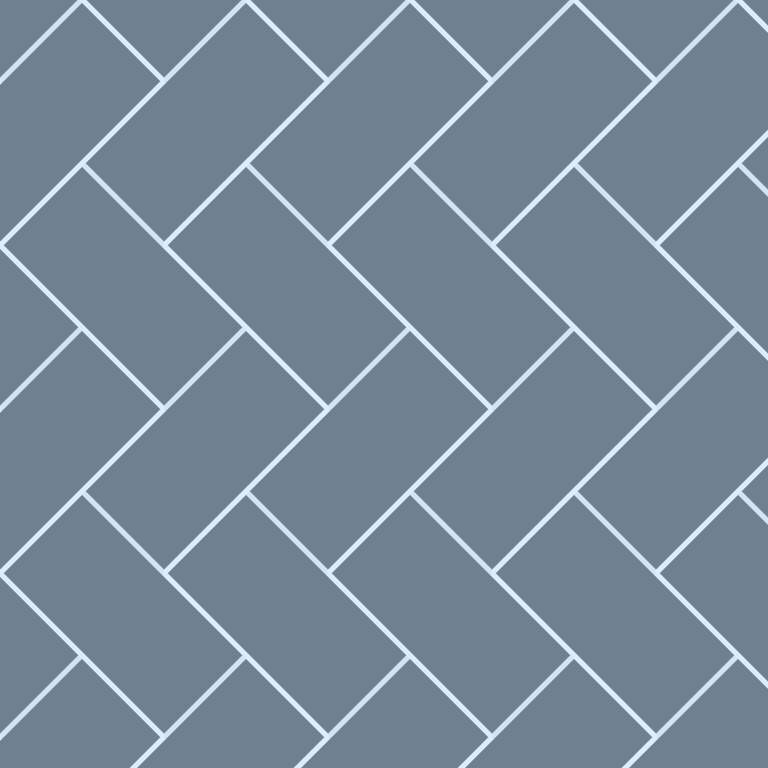
Give the GLSL for this pattern, as a WebGL 1 fragment shader.

```glsl
precision highp float;

uniform vec2 u_resolution;

const vec3 SLATE = vec3(0.439, 0.502, 0.565);
const vec3 GROUT = vec3(0.86, 0.935, 1.0);
const float HALF_DIAGONAL = 0.10677;   // half the horizontal repeat
const vec2 APEX = vec2(0.1068, 1.001); // a lattice corner at the top
const float JOINT_WIDTH = 0.0068;
const float SOFT_JOINT = 0.91;         // strength of the paler joints

// Diagonal lattice: x runs right-down, y runs left-down, unit squares.
vec2 toLattice(vec2 p, vec2 apex, float halfDiagonal) {
  vec2 q = vec2(p.x - apex.x, apex.y - p.y) / halfDiagonal;
  return 0.5 * vec2(q.x + q.y, q.y - q.x);
}

// Distances to the strong (x) and soft (y) joints of a herringbone square.
// Each block is two squares; the side between them carries no joint.
vec2 herringboneJoints(vec2 lattice) {
  vec2 cell = floor(lattice);
  vec2 near = lattice - cell;
  vec2 far = 1.0 - near;
  float kind = mod(cell.x + cell.y + 0.5, 4.0);

  if (kind < 1.0) return vec2(min(far.x, near.y), near.x);
  if (kind < 2.0) return vec2(min(near.x, far.x), far.y);
  if (kind < 3.0) return vec2(min(near.x, far.y), near.y);
  return vec2(min(near.y, far.y), far.x);
}

float stroke(float dist, float width, float pixel) {
  return 1.0 - smoothstep(-0.7 * pixel, 0.7 * pixel, dist - 0.5 * width);
}

void main() {
  float side = min(u_resolution.x, u_resolution.y);
  float pixel = 1.0 / side;
  vec2 p = gl_FragCoord.xy / side;

  // Joint distances in canvas units
  vec2 lattice = toLattice(p, APEX, HALF_DIAGONAL);
  vec2 dist = herringboneJoints(lattice) * HALF_DIAGONAL * sqrt(2.0);

  // Grout over slate
  float strong = stroke(dist.x, JOINT_WIDTH, pixel);
  float soft = SOFT_JOINT * stroke(dist.y, JOINT_WIDTH, pixel);
  gl_FragColor = vec4(mix(SLATE, GROUT, max(strong, soft)), 1.0);
}
```
